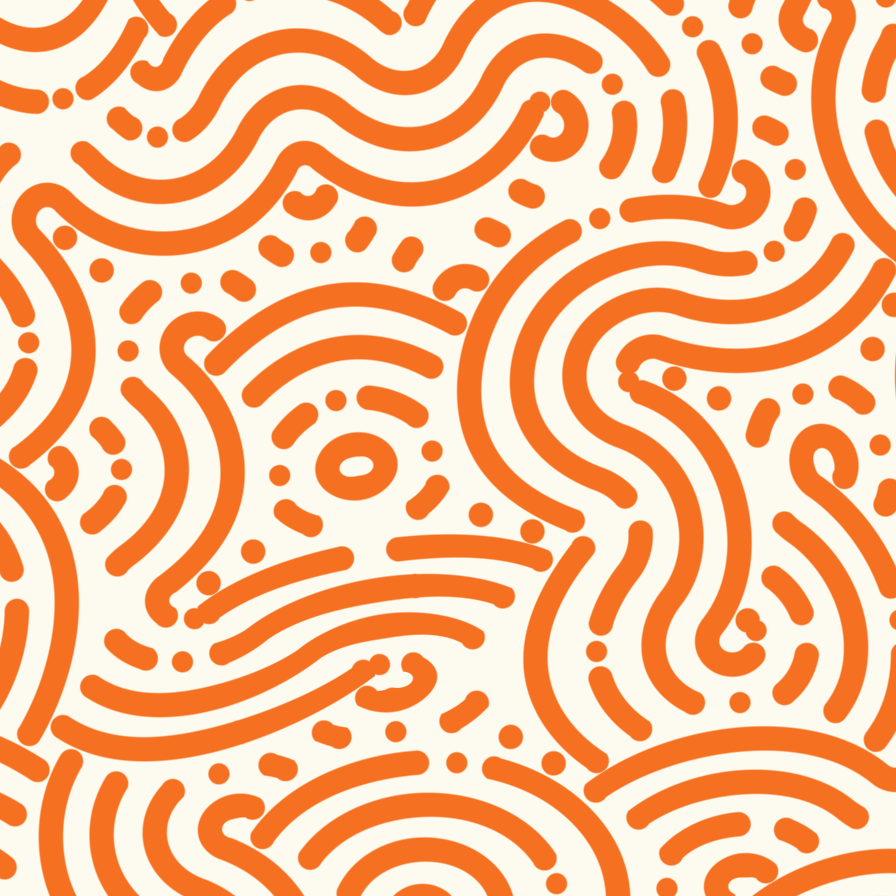
Reproduce this pattern procedurally as a WebGL 1 fragment shader.

```glsl
precision highp float;
uniform vec2 u_resolution;

#define TILE 0.222          // tile side, in canvas units
#define STRANDS 4           // strokes crossing each tile side
#define STROKE 0.0136       // half width of a stroke
#define DOT 0.0118          // dot radius
#define BREAK_CHANCE 0.36
#define DOT_CHANCE 0.6
#define DOT_BREAK 0.16      // half length of a break, in tiles
#define BARE_BREAK 0.105
#define TILT 0.62
#define CREAM vec3(0.994, 0.984, 0.938)
#define ORANGE vec3(0.962, 0.440, 0.125)

const float QUARTER = 1.5707963;

float hash(vec2 p) {
  return fract(sin(dot(p, vec2(127.1, 311.7))) * 4375.85);
}

// Canvas position to tile position: tilted grid bent by layered sines
vec2 bend(vec2 uv) {
  float c = cos(TILT), s = sin(TILT);
  vec2 p = mat2(c, s, -s, c) * uv;
  p += 0.050 * sin(p.yx * vec2(5.3, 4.6) + vec2(0.7, 2.1));
  p += 0.008 * sin(p.yx * vec2(11.0, 13.0) + vec2(4.0, 1.3));
  return p / TILE + 20.0;
}

// Inverse of the bend's local stretch, so strokes keep an even width
mat2 unbend(vec2 uv) {
  float e = 0.002;
  vec2 a = (bend(uv + vec2(e, 0.0)) - bend(uv - vec2(e, 0.0))) / (2.0 * e);
  vec2 b = (bend(uv + vec2(0.0, e)) - bend(uv - vec2(0.0, e))) / (2.0 * e);
  return mat2(b.y, -a.y, -b.x, a.x) / (a.x * b.y - a.y * b.x);
}

vec2 onCircle(float radius, float angle) {
  return radius * vec2(cos(angle), sin(angle));
}

// Distance to a quarter arc with round ends, open around the angle mid
float brokenArc(vec2 p, float radius, float mid, float halfGap, mat2 toCanvas) {
  float angle = atan(p.y, p.x);
  float before = clamp(angle, 0.0, max(mid - halfGap, 0.0));
  float after = clamp(angle, min(mid + halfGap, QUARTER), QUARTER);
  return min(length(toCanvas * (p - onCircle(radius, before))),
             length(toCanvas * (p - onCircle(radius, after)))) - STROKE;
}

float dotDistance(vec2 offset, mat2 toCanvas) {
  return length(toCanvas * offset) - DOT;
}

float pattern(vec2 uv) {
  vec2 grid = bend(uv);
  vec2 id = floor(grid);
  vec2 p = fract(grid);

  // Turn the tile so that its main corner is the origin
  vec2 flip = step(0.5, vec2(hash(id + 3.7), hash(id + 41.3)));
  p = mix(p, 1.0 - p, flip);
  vec2 side = 1.0 - 2.0 * flip;
  mat2 toCanvas = unbend(uv) * mat2(side.x, 0.0, 0.0, side.y);

  float n = float(STRANDS);
  float reach = 1.0 + 0.5 / n;
  float d = 1.0;
  for (int k = 0; k < STRANDS; k++) {
    float radius = (float(k) + 0.5) / n;
    vec2 seed = id + vec2(0.37, 0.73) * float(k + 1);

    // Nested arcs about the main corner, some broken and dotted
    float broken = step(hash(seed), BREAK_CHANCE);
    float dotted = broken * step(hash(seed + 9.1), DOT_CHANCE);
    float mid = 0.5 * QUARTER + 0.55 * (hash(seed + 17.3) - 0.5);
    float halfGap = broken * mix(BARE_BREAK, DOT_BREAK, dotted) / radius;
    d = min(d, brokenArc(p, radius, mid, halfGap, toCanvas));
    if (dotted > 0.5)
      d = min(d, dotDistance(p - onCircle(radius, mid), toCanvas));

    // Arcs about the far corner, stopped short of the main ones
    float meet = (radius * radius + 2.0 - reach * reach) / (2.828427 * radius);
    float cut = acos(clamp(meet, -1.0, 1.0));
    d = min(d, brokenArc(1.0 - p, radius, 0.5 * QUARTER, cut, toCanvas));
  }

  // Dot in the space between the two fans
  if (hash(id + 77.7) < DOT_CHANCE)
    d = min(d, dotDistance(p - vec2(0.765), toCanvas));
  return d;
}

void main() {
  float pixel = 1.0 / min(u_resolution.x, u_resolution.y);
  float d = pattern(gl_FragCoord.xy * pixel);
  float ink = 1.0 - smoothstep(-1.1 * pixel, 1.1 * pixel, d);
  gl_FragColor = vec4(mix(CREAM, ORANGE, ink), 1.0);
}
```
